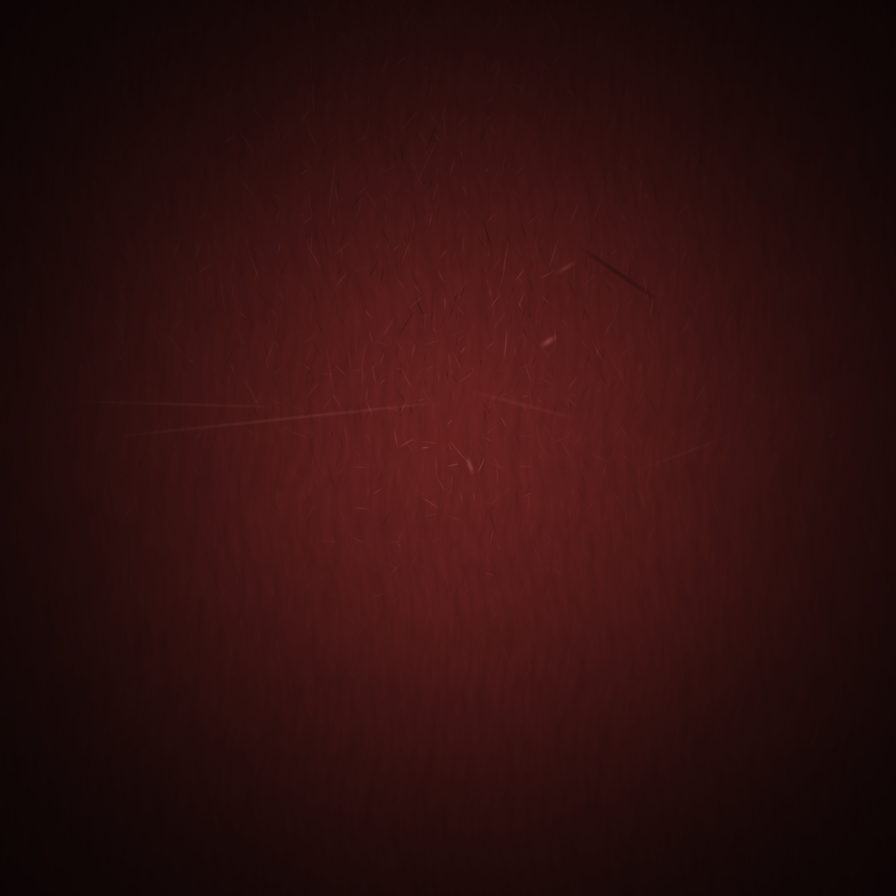
A WebGL 1 fragment shader for this background:

```glsl
precision highp float;
uniform vec2 u_resolution;

#define GLOW_CENTER vec2(0.515, 0.505)
#define GLOW_RADIUS 0.412
#define GLOW_COLOR vec3(0.355, 0.112, 0.105)
#define EDGE_COLOR vec3(0.029, 0.012, 0.012)
#define SCRATCH_COLOR vec3(0.24, 0.17, 0.18)
#define WEAR_CENTER vec2(0.48, 0.70)
#define SCRATCH_WIDTH 0.0016
#define GRAIN_AMOUNT 0.10
#define BLOTCH_AMOUNT 0.035

float hash(vec2 p) {
  return fract(sin(dot(p, vec2(127.1, 311.7))) * 43758.547);
}

vec2 hash2(vec2 p) {
  return vec2(hash(p), hash(p + 19.7));
}

// Distance to the nearest scattered point
float cellular(vec2 p) {
  vec2 cell = floor(p);
  float nearest = 2.0;
  for (int j = -1; j <= 1; j++) {
    for (int i = -1; i <= 1; i++) {
      vec2 id = cell + vec2(float(i), float(j));
      nearest = min(nearest, length(id + hash2(id) - p));
    }
  }
  return nearest;
}

// Slow, uneven staining
float blotches(vec2 p) {
  float sum = 0.0;
  float gain = 0.5;
  for (int i = 0; i < 4; i++) {
    sum += gain * sin(p.x * 13.0 + 1.7 * sin(p.y * 8.0 + float(i)))
                * sin(p.y * 9.0 + 1.4 * sin(p.x * 11.0));
    p = mat2(0.8, 0.6, -0.6, 0.8) * p * 1.8 + 0.37;
    gain *= 0.6;
  }
  return sum;
}

// Soft line from a to b that fades toward its ends
float stroke(vec2 p, vec2 a, vec2 b, float width) {
  vec2 along = b - a;
  float t = clamp(dot(p - a, along) / dot(along, along), 0.0, 1.0);
  float line = 1.0 - smoothstep(0.0, width, length(p - a - along * t));
  return line * (0.35 + 2.6 * t * (1.0 - t));
}

// One random stroke per cell, mostly upright
float scratchLayer(vec2 p, float cells, float seed, float spread) {
  vec2 q = p * cells + seed * 7.31;
  vec2 id = floor(q);
  vec2 rnd = hash2(id + seed);
  vec2 pos = fract(q) - 0.5 - (rnd - 0.5) * 0.35;
  float angle = (hash(id + seed + 5.3) - 0.5) * spread;
  vec2 arm = vec2(sin(angle), cos(angle)) * mix(0.08, 0.30, rnd.x);
  float strength = pow(hash(id + seed + 11.9), 2.5);
  return strength * stroke(pos, -arm, arm, SCRATCH_WIDTH * cells);
}

void main() {
  vec2 uv = gl_FragCoord.xy / u_resolution;

  // Central glow falling into dark edges
  vec2 fromGlow = (uv - GLOW_CENTER) / GLOW_RADIUS;
  float glow = exp(-dot(fromGlow, fromGlow));
  vec3 color = EDGE_COLOR + GLOW_COLOR * glow;

  // Vertical grain and staining
  float wave = 0.006 * sin(uv.y * 17.0) + 0.003 * sin(uv.y * 41.0 + uv.x * 9.0);
  vec2 grainUv = vec2(uv.x + wave, uv.y);
  float grain = cellular(grainUv * vec2(95.0, 17.0)) - 0.48;
  grain += 0.6 * (cellular(grainUv * vec2(190.0, 46.0) + 31.0) - 0.48);
  color *= 1.0 - GRAIN_AMOUNT * grain + BLOTCH_AMOUNT * blotches(uv);

  // Scattered scratches, densest above the middle
  vec2 fromWear = (uv - WEAR_CENTER) / vec2(0.27, 0.27);
  float wear = 0.15 + 0.85 * exp(-dot(fromWear, fromWear));
  float light = 0.0;
  float dark = 0.0;
  for (int i = 0; i < 6; i++) {
    float layer = float(i);
    float cells = 9.0 + layer * 5.0;
    light += scratchLayer(uv, cells, layer + 1.0, 1.0 + 0.25 * layer);
    dark += scratchLayer(uv, cells + 2.0, layer + 21.0, 1.3);
  }
  light *= 0.42 * wear;
  dark *= 0.22 * wear;

  // Long shallow scrapes
  light += 0.22 * stroke(uv, vec2(0.09, 0.552), vec2(0.30, 0.546), 0.003);
  light += 0.28 * stroke(uv, vec2(0.14, 0.514), vec2(0.475, 0.549), 0.003);
  light += 0.16 * stroke(uv, vec2(0.53, 0.562), vec2(0.635, 0.535), 0.004);
  light += 0.14 * stroke(uv, vec2(0.72, 0.478), vec2(0.81, 0.512), 0.003);
  dark += 0.25 * stroke(uv, vec2(0.65, 0.722), vec2(0.73, 0.668), 0.004);

  // Small chips around the center
  vec2 fromChips = (uv - vec2(0.49, 0.49)) / vec2(0.14, 0.16);
  float chips = scratchLayer(uv, 36.0, 43.0, 5.0) + scratchLayer(uv, 27.0, 57.0, 5.0);
  light += 0.5 * chips * exp(-dot(fromChips, fromChips));
  light += 0.7 * stroke(uv, vec2(0.606, 0.615), vec2(0.618, 0.623), 0.005);
  light += 0.6 * stroke(uv, vec2(0.522, 0.488), vec2(0.527, 0.473), 0.004);
  light += 0.4 * stroke(uv, vec2(0.623, 0.696), vec2(0.641, 0.707), 0.004);

  color *= 1.0 - min(dark, 0.4);
  color += SCRATCH_COLOR * min(light, 0.8) * (0.25 + 0.75 * glow);
  gl_FragColor = vec4(color, 1.0);
}
```
